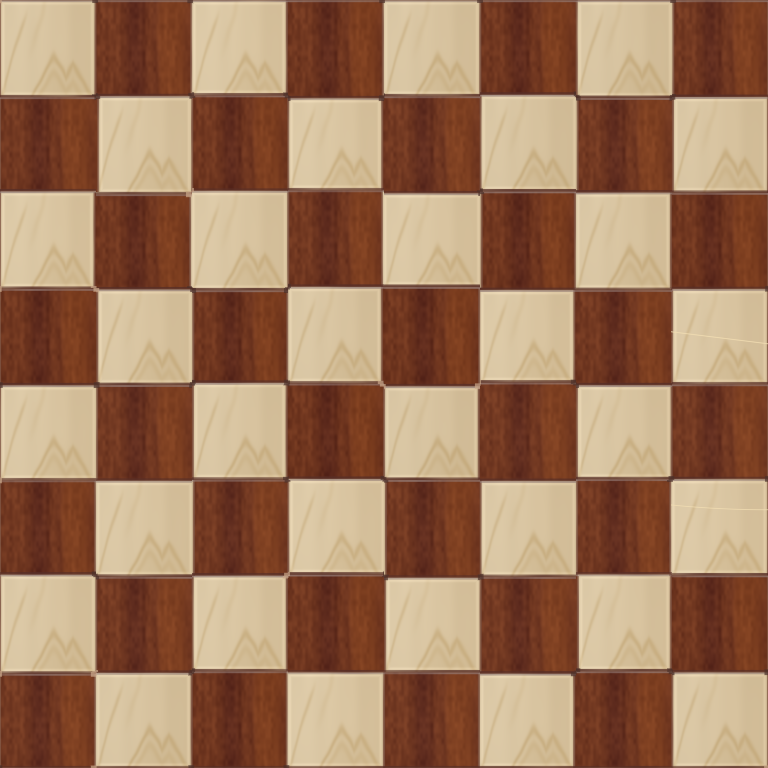
Give the GLSL for this pattern, as a Shadertoy shader.

```glsl
// Eight by eight checkerboard of inlaid maple and mahogany squares with worn seams

float hash(vec2 p) {
    return fract(sin(dot(p, vec2(127.1, 311.7))) * 43758.5453);
}

float noise(vec2 p) {
    vec2 i = floor(p), f = fract(p);
    f = f * f * (3.0 - 2.0 * f);
    return mix(mix(hash(i), hash(i + vec2(1, 0)), f.x),
               mix(hash(i + vec2(0, 1)), hash(i + vec2(1, 1)), f.x), f.y);
}

// Soft ridge of the given width around zero
float ridge(float d, float width) {
    return exp(-d * d / (width * width));
}

// Antialiased line of the given half width
float stroke(float d, float halfWidth, float px) {
    return 1.0 - smoothstep(halfWidth - 0.6 * px, halfWidth + 0.6 * px, abs(d));
}

vec3 mahogany(vec2 p) {
    float wave = 0.06 * (noise(vec2(p.x * 5.0, p.y * 3.0)) - 0.5);
    float x = p.x + wave;
    vec3 col = mix(vec3(0.44, 0.215, 0.125), vec3(0.49, 0.245, 0.125), smoothstep(0.45, 0.75, x));
    float streak = 0.85 * ridge(x - 0.42, 0.1) + 0.35 * ridge(x - 0.61, 0.04) + 0.4 * ridge(x - 0.98, 0.06);
    col = mix(col, vec3(0.35, 0.155, 0.11), streak);
    // Long fibres and short pores
    float fibre = noise(p * vec2(26.0, 2.5)) - 0.5;
    float pore = noise(p * vec2(36.0, 18.0) + 7.0) - 0.5;
    return col + vec3(0.07, 0.05, 0.03) * (fibre + pore * mix(1.1, 0.6, p.x));
}

vec3 maple(vec2 p) {
    float wobble = noise(p * vec2(7.0, 6.0) + 3.0) - 0.5;
    vec3 col = mix(vec3(0.86, 0.785, 0.65), vec3(0.825, 0.74, 0.595), smoothstep(0.1, 1.0, p.x));
    col += 0.025 * (noise(p * vec2(9.0, 2.0)) - 0.5);
    // Cathedral grain: a tall arch beside a short one
    float tall = 0.46 - 2.0 * sqrt((p.x - 0.56) * (p.x - 0.56) + 0.0008);
    float low = 0.3 - 1.4 * abs(p.x - 0.76);
    float arch = p.y - max(tall, low) - 0.07 * wobble;
    float grain = 0.65 * ridge(arch, 0.045) + 0.25 * ridge(arch + 0.16, 0.06);
    grain += 0.18 * smoothstep(0.0, -0.15, arch);
    // Slanted veins on the left
    float slant = p.x - 0.03 - 0.28 * p.y - 0.04 * wobble;
    grain += 0.45 * ridge(slant, 0.018) * smoothstep(0.95, 0.7, p.y);
    grain += 0.2 * ridge(slant - 0.16, 0.03) * smoothstep(0.3, 0.7, p.y);
    return mix(col, vec3(0.76, 0.65, 0.46), grain);
}

void mainImage(out vec4 fragColor, in vec2 fragCoord) {
    vec2 uv = fragCoord / iResolution.xy;
    vec2 g = uv * 8.0;
    float px = 8.0 / iResolution.y;

    // Each seam segment sits slightly off the grid
    vec2 line = floor(g + 0.5), square = floor(g);
    vec2 jitter = vec2(hash(vec2(line.x, square.y)), hash(vec2(square.x + 31.0, line.y))) - 0.5;
    jitter *= 0.045 * step(0.5, line) * step(line, vec2(7.5));
    vec2 d = g - line - jitter;
    vec2 cell = floor(g - jitter);
    vec2 p = g - cell;

    // Checker blend, dark at the lower left
    vec2 side = clamp(d / px, -1.0, 1.0);
    float parity = 1.0 - 2.0 * mod(line.x + line.y, 2.0);
    float dark = 0.5 + 0.5 * side.x * side.y * parity;
    vec3 light = maple(p);
    vec2 edge = abs(d);
    light += 0.05 * ridge(min(edge.x, edge.y) - 0.035, 0.015);
    vec3 col = mix(light, mahogany(p), dark);
    col += 0.015 * (hash(cell + 5.0) - 0.5);

    // Seams: thin brown uprights, dark horizontals with a grey lower lip
    float wear = 0.6 + 0.4 * noise(g * 3.0);
    col = mix(col, vec3(0.46, 0.29, 0.23), 0.75 * wear * stroke(d.x, 0.012, px));
    col = mix(col, vec3(0.34, 0.18, 0.15), 0.85 * wear * stroke(d.y - 0.008, 0.014, px));
    col = mix(col, vec3(0.58, 0.49, 0.47), 0.75 * wear * stroke(d.y + 0.014, 0.009, px));

    // Chipped corners, some dark and some filled pale
    float chip = hash(line + 17.0);
    vec2 corner = abs(d + vec2(0.03, 0.01) * (chip - 0.5));
    float nick = stroke(max(corner.x, corner.y), 0.03, px) * step(0.45, chip);
    col = mix(col, chip > 0.8 ? vec3(0.8, 0.66, 0.54) : vec3(0.3, 0.19, 0.16), 0.7 * nick);

    // Two pale scratches at the right edge
    float run = uv.x - 0.874;
    float scratch = max(stroke(uv.y - 0.568 + 0.124 * run, 0.0007, px / 8.0),
                        stroke(uv.y - 0.3425 + 0.1 * run - 0.4 * run * run, 0.0006, px / 8.0));
    col = mix(col, vec3(0.95, 0.87, 0.7), 0.75 * scratch * step(0.0, run));

    fragColor = vec4(col, 1.0);
}
```
